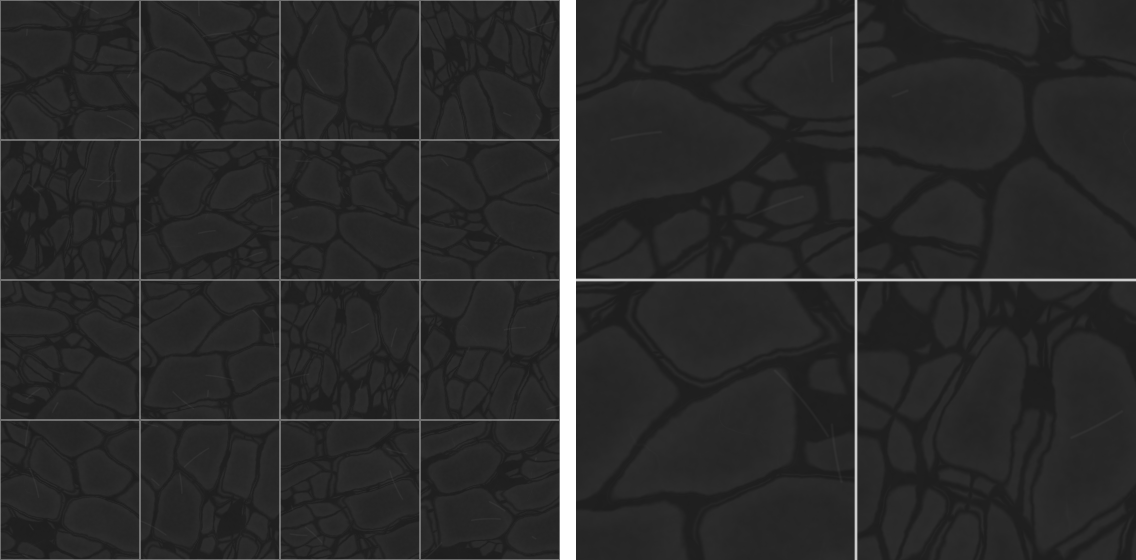
Left, the full canvas; right, a detail of the centre.
A WebGL 1 fragment shader for this texture:

```glsl
precision highp float;

// Four by four dark stone slabs divided by thin pale joints.
// Each slab packs three sizes of rounded Voronoi pebbles along its own grain;
// gradient noise roughens their outlines and clouds the stone.

uniform vec2 u_resolution;

const float TILES = 4.0;
const float JOINT_WIDTH = 0.0016;  // fraction of the canvas
const vec3 JOINT = vec3(0.80);
const vec3 MATRIX = vec3(0.121);
const vec3 PEBBLE_CORE = vec3(0.152);
const vec3 PEBBLE_RIM = vec3(0.167);

vec2 hash2(vec2 p) {
  vec3 q = fract(p.xyx * vec3(0.1031, 0.1030, 0.0973));
  q += dot(q, q.yzx + 33.33);
  return fract((q.xx + q.yz) * q.zy);
}

float gradientDot(vec2 cell, vec2 offset) {
  float a = 6.28318 * hash2(cell).x;
  return dot(vec2(cos(a), sin(a)), offset);
}

float gradientNoise(vec2 p) {
  vec2 i = floor(p), f = fract(p);
  vec2 u = f * f * f * (f * (f * 6.0 - 15.0) + 10.0);
  vec2 e = vec2(1.0, 0.0);
  float low = mix(gradientDot(i, f), gradientDot(i + e.xy, f - e.xy), u.x);
  float high = mix(gradientDot(i + e.yx, f - e.yx), gradientDot(i + e.xx, f - e.xx), u.x);
  return mix(low, high, u.y);
}

float fbm(vec2 p) {
  float sum = 0.0, gain = 0.6;
  for (int i = 0; i < 4; i++) {
    sum += gain * gradientNoise(p);
    p = p * 2.03 + 17.7;
    gain *= 0.5;
  }
  return sum;
}

vec2 rotate(vec2 p, float a) {
  float c = cos(a), s = sin(a);
  return vec2(c * p.x - s * p.y, s * p.x + c * p.y);
}

vec2 site(vec2 cell, vec2 seed) {
  return cell + 0.1 + 0.8 * hash2(cell + seed);
}

// x: depth inside a pebble, y: room left for smaller ones, z: pebble tone
vec3 pebbleLayer(vec2 p, vec2 seed, float density) {
  vec2 base = floor(p), home = base, nearest = vec2(0.0);
  float best = 100.0;
  for (int j = -1; j <= 1; j++)
    for (int i = -1; i <= 1; i++) {
      vec2 cell = base + vec2(float(i), float(j));
      vec2 toSite = site(cell, seed) - p;
      float d = dot(toSite, toSite);
      if (d < best) { best = d; home = cell; nearest = toSite; }
    }

  // Smooth minimum of the distances to the cell walls rounds the corners
  float walls = 0.0;
  for (int j = -2; j <= 2; j++)
    for (int i = -2; i <= 2; i++) {
      if (i == 0 && j == 0) continue;
      vec2 toSite = site(home + vec2(float(i), float(j)), seed) - p;
      float d = dot(0.5 * (nearest + toSite), normalize(toSite - nearest));
      walls += exp(-22.0 * d);
    }
  float edge = -log(walls) / 22.0;

  vec2 traits = hash2(home + seed + 71.0);
  float inset = mix(0.015, 0.13, traits.y * traits.y);
  if (traits.x > density) return vec3(-1.0, edge, 0.0);
  return vec3(edge - inset, min(edge, inset - edge), fract(traits.x * 37.0));
}

float scratches(vec2 p, vec2 seed, float px) {
  float mark = 0.0;
  for (int i = 0; i < 5; i++) {
    vec2 key = seed + 9.0 * float(i);
    vec2 q = rotate(p - hash2(key), 6.28318 * hash2(key + 3.0).x);
    q.y += 0.6 * q.x * q.x;
    float d = length(vec2(max(abs(q.x) - 0.11 * hash2(key + 5.0).y, 0.0), q.y));
    mark = max(mark, 1.0 - smoothstep(0.0, 0.003 + px, d));
  }
  return mark;
}

vec3 slab(vec2 p, vec2 tile, float px) {
  vec2 seed = tile * 23.0 + 11.0;
  vec2 mood = hash2(seed);
  float grain = 1.5708 * mod(tile.x + tile.y + step(0.6, mood.x), 2.0) + 0.9 * (mood.y - 0.5);
  vec2 q = rotate(p - 0.5, grain);
  vec2 n = q + seed;
  q += 0.06 * vec2(gradientNoise(n * 4.0), gradientNoise(n * 4.0 + 40.0));
  q += 0.012 * vec2(fbm(n * 17.0), fbm(n * 17.0 + 60.0));

  // Smoky ground, then pebbles from large to small
  float cloud = fbm(n * 5.0), grit = fbm(n * 38.0);
  vec3 color = MATRIX + 0.014 * cloud + 0.008 * grit;
  float room = 1.0, scale = 2.0;
  for (int i = 0; i < 3; i++) {
    vec3 layer = pebbleLayer(q * scale * vec2(1.0, 1.8), seed + 31.0 * float(i), 0.68);
    float depth = min(layer.x / scale, room - 0.006);
    float mask = smoothstep(-0.002 - px, 0.010 + px, depth);
    vec3 stone = mix(PEBBLE_RIM, PEBBLE_CORE, smoothstep(0.015, 0.11, depth));
    stone += 0.010 * (layer.z - 0.5) + 0.014 * cloud + 0.012 * grit;
    color = mix(color, stone, mask);
    room = min(room, layer.y / scale);
    scale *= 1.9;
  }

  // Hairline veins and scratches
  float vein = 1.0 - smoothstep(0.0, 0.012 + px, abs(gradientNoise(n * 3.0 + 0.3 * cloud)));
  color += 0.010 * vein * smoothstep(0.0, 0.3, cloud);
  return color + 0.035 * scratches(p, seed, px);
}

// Share of a pixel covered by a line centred at distance d
float lineCoverage(float d, float halfWidth, float px) {
  return clamp(0.5 + (halfWidth - d) / px, 0.0, 1.0) - clamp(0.5 - (halfWidth + d) / px, 0.0, 1.0);
}

void main() {
  vec2 grid = TILES * gl_FragCoord.xy / u_resolution;
  vec2 tile = mod(floor(grid), TILES), p = fract(grid);
  vec2 px = TILES / u_resolution;
  vec2 gap = min(p, 1.0 - p);
  float halfJoint = 0.5 * JOINT_WIDTH * TILES;
  float joint = max(lineCoverage(gap.x, halfJoint, px.x), lineCoverage(gap.y, halfJoint, px.y));
  gl_FragColor = vec4(mix(slab(p, tile, px.y), JOINT, joint), 1.0);
}
```
